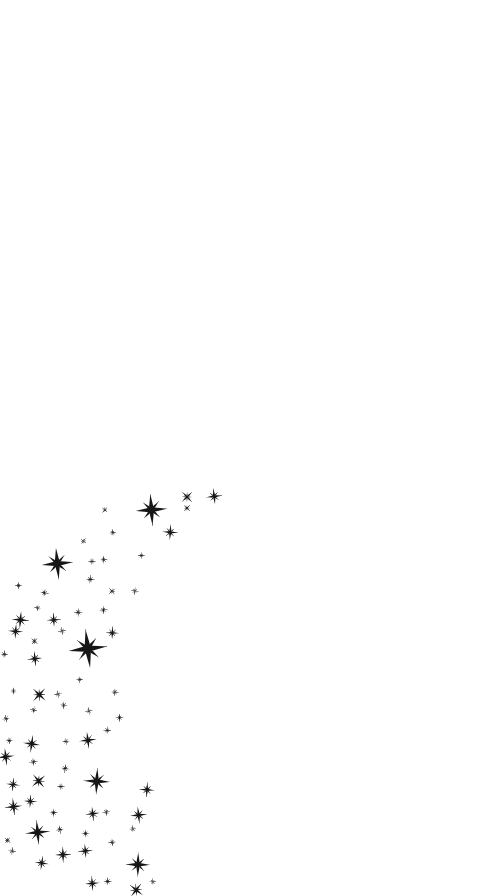
This pattern is drawn by a WebGL 1 fragment shader. Its source:

```glsl
precision highp float;

uniform vec2 u_resolution;

// Lengths are fractions of the canvas height
const vec3 PAPER = vec3(1.0);
const vec3 INK = vec3(0.09, 0.085, 0.09);
const float CELL = 0.0275;
const float JITTER = 0.7;
const float SMALL_RADIUS = 0.0042;
const float MEDIUM_RADIUS = 0.0085;
const float MEDIUM_SHARE = 0.34;
const float DIAGONAL_SHARE = 0.2;
const float TILT = 0.35;
const float CLEARANCE = 0.011;
const float SPIKE_WIDTH = 0.17;
const float SHORT_SPIKE = 0.7;
const float QUARTER_PI = 0.785398;
const int HERO_COUNT = 9;

// Sine-free hash
vec3 hash32(vec2 p) {
    vec3 q = fract(vec3(p.xyx) * vec3(0.1031, 0.1030, 0.0973));
    q += dot(q, q.yxz + 33.33);
    return fract((q.xxy + q.yzz) * q.zyx);
}

vec2 rotate(vec2 p, float angle) {
    float c = cos(angle);
    float s = sin(angle);
    return vec2(c * p.x - s * p.y, s * p.x + c * p.y);
}

// Four tapered spikes along the axes
float spikes(vec2 p, float radius) {
    vec2 q = abs(p);
    q = vec2(max(q.x, q.y), min(q.x, q.y));
    float taper = q.y - SPIKE_WIDTH * (radius - q.x);
    return max(taper / sqrt(1.0 + SPIKE_WIDTH * SPIKE_WIDTH), q.x - radius);
}

// Eight points, with shorter diagonals
float star(vec2 p, float radius, float angle) {
    p = rotate(p, angle);
    float shortSpikes = spikes(rotate(p, QUARTER_PI), radius * SHORT_SPIKE);
    return min(spikes(p, radius), shortSpikes);
}

// Leading stars: centre and radius
vec3 heroStar(int i) {
    if (i == 0) return vec3(0.169, 0.431, 0.0175);
    if (i == 1) return vec3(0.064, 0.371, 0.0175);
    if (i == 2) return vec3(0.098, 0.276, 0.0215);
    if (i == 3) return vec3(0.108, 0.128, 0.0145);
    if (i == 4) return vec3(0.042, 0.071, 0.0132);
    if (i == 5) return vec3(0.154, 0.035, 0.0132);
    if (i == 6) return vec3(0.239, 0.446, 0.0085);
    if (i == 7) return vec3(0.190, 0.406, 0.0082);
    return vec3(0.164, 0.1185, 0.0080);
}

// Crescent region that holds the scattered stars
bool insideCrescent(vec2 p) {
    float bend = p.y - 0.235;
    float right = 0.135 + (bend > 0.0 ? 2.2 : 1.2) * bend * bend;
    float top = 0.337 + p.x * (1.15 - 2.7 * p.x);
    float bottom = 0.05 - 0.38 * p.x;
    return p.x > -0.004 && p.x < right && p.y < top && p.y > bottom;
}

bool clearOfHeroes(vec2 p) {
    bool isClear = true;
    for (int i = 0; i < HERO_COUNT; i++) {
        vec3 hero = heroStar(i);
        if (distance(p, hero.xy) < hero.z + CLEARANCE) isClear = false;
    }
    return isClear;
}

float heroField(vec2 p) {
    float d = 1.0;
    for (int i = 0; i < HERO_COUNT; i++) {
        vec3 hero = heroStar(i);
        float angle = (hash32(vec2(float(i), 7.0)).x - 0.5) * TILT;
        d = min(d, star(p - hero.xy, hero.z, angle));
    }
    return d;
}

// Small and medium stars on a jittered grid
float scatterField(vec2 p) {
    float d = 1.0;
    vec2 home = floor(p / CELL);
    for (int y = -1; y <= 1; y++) {
        for (int x = -1; x <= 1; x++) {
            vec2 id = home + vec2(float(x), float(y));
            vec3 place = hash32(id + 11.0);
            vec3 look = hash32(id + 57.0);
            vec2 centre = (id + 0.5 + (place.xy - 0.5) * JITTER) * CELL;
            if (insideCrescent(centre) && clearOfHeroes(centre)) {
                float radius = look.x < MEDIUM_SHARE ? MEDIUM_RADIUS : SMALL_RADIUS;
                radius *= mix(0.8, 1.1, place.z);
                float angle = (look.y - 0.5) * TILT;
                angle += look.z < DIAGONAL_SHARE ? QUARTER_PI : 0.0;
                d = min(d, star(p - centre, radius, angle));
            }
        }
    }
    return d;
}

void main() {
    vec2 p = gl_FragCoord.xy / u_resolution.y;
    float d = min(heroField(p), scatterField(p));
    float coverage = clamp(0.5 - d * u_resolution.y, 0.0, 1.0);
    gl_FragColor = vec4(mix(PAPER, INK, coverage), 1.0);
}
```
